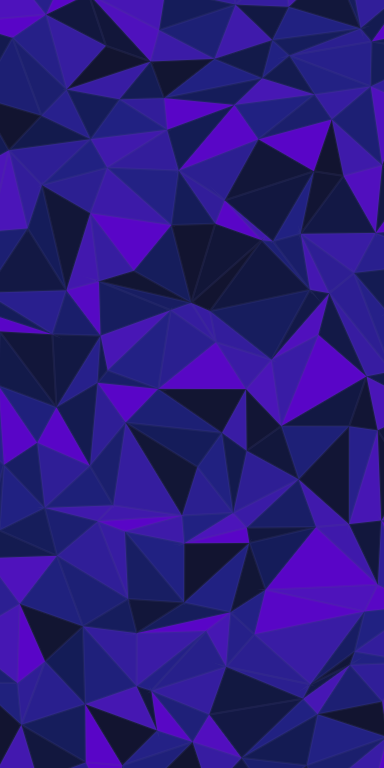
This background is drawn by a Shadertoy shader. Its source:

```glsl
// Low-poly mosaic of flat triangles from near-black navy to vivid violet.
// A rotated lattice of cellular, jittered points is split into quads, and each
// quad is cut along its better diagonal; every triangle gets one ramp colour.

const float CELLS_PER_HEIGHT = 15.0;
const float JITTER = 0.96;       // below 1.0 the quads never overlap
const float TILT = 0.55;         // hides the lattice axes
const float SEAM_WIDTH = 0.012;  // in cells
const float SEAM_STRENGTH = 0.16;
const vec3 SEAM_COLOR = vec3(0.30, 0.29, 0.52);

uint scramble(uint n) {
    n = (n ^ (n >> 16)) * 0x7feb352du;
    n = (n ^ (n >> 15)) * 0x846ca68bu;
    return n ^ (n >> 16);
}

float hash(vec2 cell, uint seed) {
    uvec2 c = uvec2(ivec2(cell) + 4096);
    return float(scramble(c.x + scramble(c.y + scramble(seed))) >> 8) / 16777216.0;
}

vec2 latticePoint(vec2 cell) {
    vec2 offset = vec2(hash(cell, 1u), hash(cell, 2u)) - 0.5;
    return cell + JITTER * offset;
}

float cross2(vec2 a, vec2 b) {
    return a.x * b.y - a.y * b.x;
}

float signedArea(vec2 a, vec2 b, vec2 c) {
    return cross2(b - a, c - a);
}

// Positive on the left of the line from a to b.
float lineDistance(vec2 p, vec2 a, vec2 b) {
    return cross2(b - a, p - a) / max(length(b - a), 1e-4);
}

// Positive inside a counter-clockwise triangle.
float triangleDistance(vec2 p, vec2 a, vec2 b, vec2 c) {
    return min(lineDistance(p, a, b), min(lineDistance(p, b, c), lineDistance(p, c, a)));
}

float ramp(float lo, float hi, float t) {
    return clamp((t - lo) / (hi - lo), 0.0, 1.0);
}

// Knots follow the cumulative share of each tone.
vec3 palette(float t) {
    vec3 color = vec3(0.07, 0.08, 0.19);
    color = mix(color, vec3(0.07, 0.09, 0.24), ramp(0.03, 0.10, t));
    color = mix(color, vec3(0.08, 0.11, 0.34), ramp(0.10, 0.20, t));
    color = mix(color, vec3(0.13, 0.13, 0.51), ramp(0.20, 0.44, t));
    color = mix(color, vec3(0.22, 0.11, 0.64), ramp(0.52, 0.73, t));
    color = mix(color, vec3(0.30, 0.08, 0.73), ramp(0.73, 0.86, t));
    return mix(color, vec3(0.35, 0.02, 0.78), ramp(0.86, 0.92, t));
}

// Adds one antialiased triangle; xyz gathers colour and w gathers coverage.
void addTriangle(inout vec4 sum, inout float seam, float dist, float pixel, float tone) {
    float coverage = clamp(dist / pixel + 0.5, 0.0, 1.0);
    sum += coverage * vec4(palette(tone), 1.0);
    seam = min(seam, abs(dist));
}

void mainImage(out vec4 fragColor, in vec2 fragCoord) {
    float pixel = CELLS_PER_HEIGHT / iResolution.y;
    mat2 tilt = mat2(cos(TILT), sin(TILT), -sin(TILT), cos(TILT));
    vec2 p = tilt * (fragCoord * pixel) + vec2(23.0, 7.0);

    vec4 sum = vec4(0.0);
    float seam = 1.0;
    for (int y = -1; y <= 1; y++) {
        for (int x = -1; x <= 1; x++) {
            vec2 cell = floor(p) + vec2(x, y);
            vec2 a = latticePoint(cell);
            vec2 b = latticePoint(cell + vec2(1, 0));
            vec2 c = latticePoint(cell + vec2(1, 1));
            vec2 d = latticePoint(cell + vec2(0, 1));

            // Keep the diagonal whose smaller triangle is larger.
            float splitAC = min(signedArea(a, b, c), signedArea(a, c, d));
            float splitBD = min(signedArea(a, b, d), signedArea(b, c, d));
            bool useAC = splitAC > splitBD;
            float first = triangleDistance(p, a, b, useAC ? c : d);
            float second = triangleDistance(p, useAC ? a : b, c, d);

            addTriangle(sum, seam, first, pixel, hash(cell, 3u));
            addTriangle(sum, seam, second, pixel, hash(cell, 4u));
        }
    }

    // Faint hairlines along the shared edges.
    vec3 color = sum.rgb / max(sum.a, 1e-3);
    float line = 1.0 - smoothstep(SEAM_WIDTH, SEAM_WIDTH + pixel, seam);
    fragColor = vec4(mix(color, SEAM_COLOR, SEAM_STRENGTH * line), 1.0);
}
```
